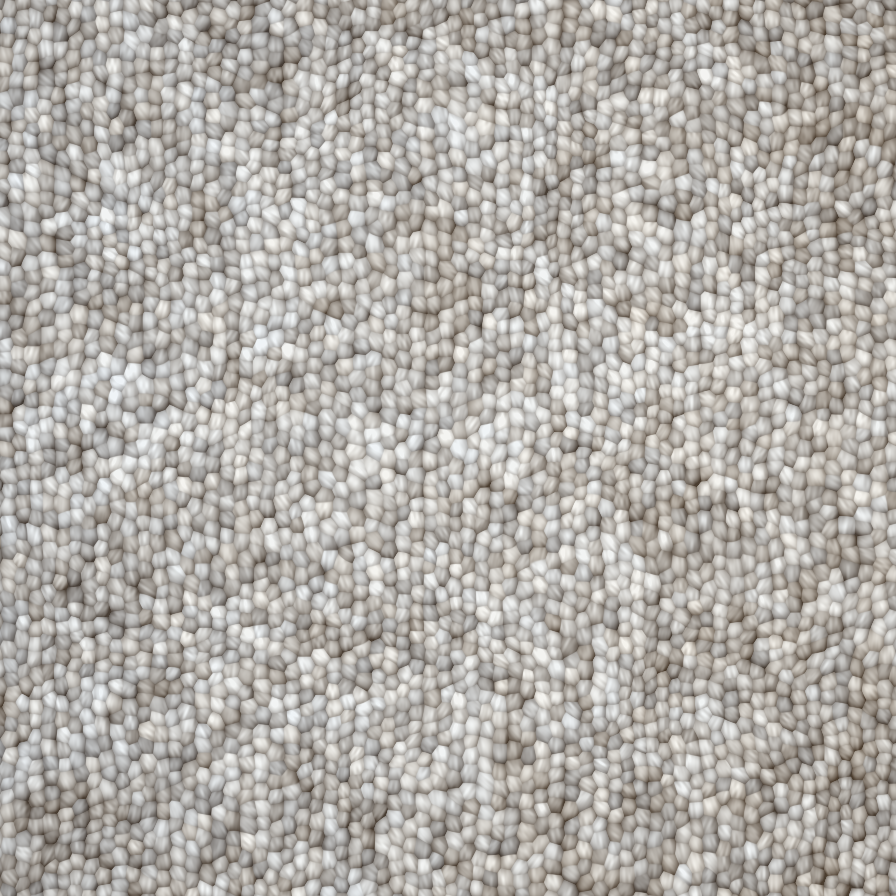
A WebGL 1 fragment shader for this texture:

```glsl
precision highp float;
// Woven wool carpet: staggered columns of small rounded loops in mottled beige and grey.
uniform vec2 u_resolution;

const vec2 LOOP_COUNT = vec2(64.0, 59.0);
const vec3 SHADE_COLOR = vec3(0.47, 0.44, 0.41);
const vec3 LIGHT_COLOR = vec3(0.89, 0.89, 0.88);
const vec3 WARM_SHIFT = vec3(0.022, 0.0, -0.028);
const vec2 LIGHT_DIR = vec2(-0.5, 0.86);
const float BLEND_SHARPNESS = 13.0;

vec2 hash2(vec2 p) {
  vec3 q = fract(p.xyx * vec3(0.1031, 0.1030, 0.0973));
  q += dot(q, q.yzx + 33.33);
  return fract((q.xx + q.yz) * q.zy);
}

float valueNoise(vec2 p) {
  vec2 cell = floor(p);
  vec2 f = fract(p);
  f = f * f * (3.0 - 2.0 * f);
  float low = mix(hash2(cell).x, hash2(cell + vec2(1.0, 0.0)).x, f.x);
  float high = mix(hash2(cell + vec2(0.0, 1.0)).x, hash2(cell + vec2(1.0, 1.0)).x, f.x);
  return mix(low, high, f.y);
}

// Thin strands that run along a loop, tilted by its own angle.
float strands(vec2 p, float angle, vec2 seed) {
  float c = cos(angle);
  float s = sin(angle);
  vec2 along = vec2(c * p.x + s * p.y, c * p.y - s * p.x);
  return valueNoise(along * vec2(5.0, 1.8) + seed * 40.0 + 50.0) - 0.5;
}

// Blends the domes near p; returns height, slope light, tone and warmth.
vec4 loopPile(vec2 p) {
  vec4 sum = vec4(0.0);
  float weightSum = 0.0;
  float column = floor(p.x);
  for (int i = -1; i <= 1; i++) {
    float x = column + float(i);
    float stagger = 0.5 * mod(x, 2.0) + 0.35 * hash2(vec2(x + 20.0, 7.0)).x;
    float row = floor(p.y - stagger);
    for (int j = -1; j <= 1; j++) {
      vec2 id = vec2(x, row + float(j)) + 100.0;
      vec2 place = hash2(id);
      vec2 form = hash2(id + 211.0);
      vec2 dye = hash2(id + 457.0);
      vec2 center = id - 100.0 + vec2(0.5, 0.5 + stagger) + (place - 0.5) * vec2(0.36, 0.4);
      vec2 offset = p - center;
      offset.x += (form.y - 0.5) * 0.5 * offset.y;
      vec2 d = offset / (vec2(0.60, 0.66) * mix(0.88, 1.12, form.x));
      float height = 1.0 - dot(d, d) + 0.22 * (form.y - 0.5);
      float fiber = strands(offset, (place.x - 0.35) * 1.6, dye);
      float tone = 0.55 * (dye.x - 0.5) + 0.36 * fiber;
      float weight = exp(BLEND_SHARPNESS * max(height, -2.0));
      sum += weight * vec4(height, dot(d, LIGHT_DIR), tone, dye.y - 0.5);
      weightSum += weight;
    }
  }
  return sum / weightSum;
}

// Darkening toward the corners and the lower right.
float vignette(vec2 uv) {
  vec2 d = uv - vec2(0.46, 0.53);
  return 0.55 * dot(d, d);
}

void main() {
  vec2 uv = gl_FragCoord.xy / u_resolution;

  // Slightly wandering columns.
  vec2 sway = vec2(valueNoise(uv * 9.0 + 3.0), valueNoise(uv * 9.0 + 61.0)) - 0.5;
  vec4 pile = loopPile(uv * LOOP_COUNT + sway * 0.9);

  // Broad mottling of the yarn.
  float patches = valueNoise(uv * 14.0 + 17.0) + valueNoise(uv * 29.0 + 83.0) - 1.0;

  float light = 0.64 + 0.62 * (pile.x - 0.55) + 0.25 * pile.y + pile.z;
  light += 0.17 * patches - vignette(uv);
  light = clamp(light, -0.45, 1.15);

  float warmth = pile.w + 0.5 * (uv.x - 0.5) - 0.25 * patches;
  vec3 color = mix(SHADE_COLOR, LIGHT_COLOR, light) + WARM_SHIFT * warmth;
  gl_FragColor = vec4(clamp(color, 0.0, 1.0), 1.0);
}
```
